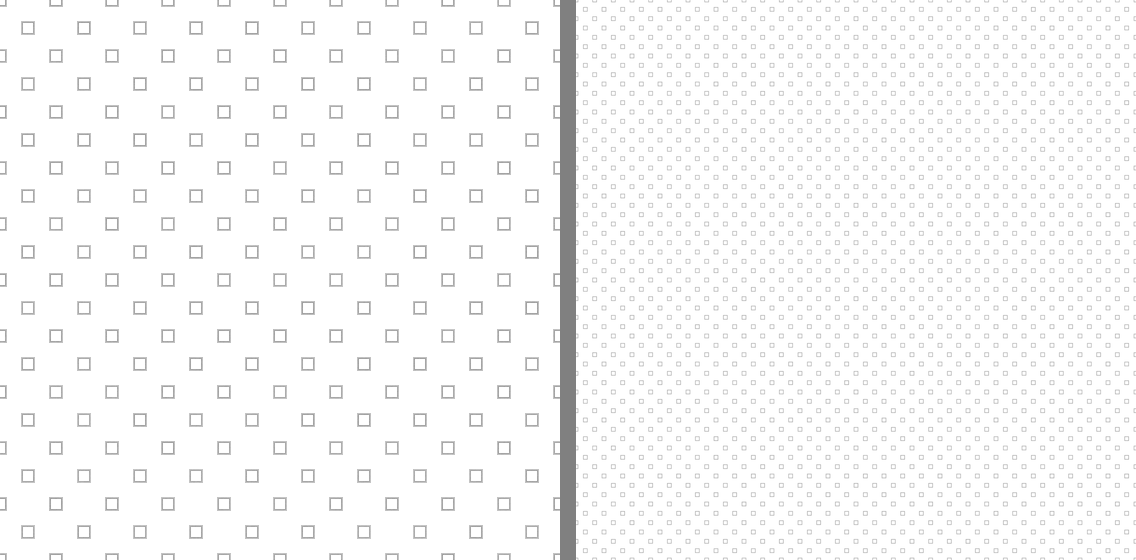
Left: one tile. Right: repeated 3 by 3.
Reproduce this pattern procedurally as a WebGL 2 fragment shader.

```glsl
#version 300 es
precision highp float;
// Small grey outlined squares in a staggered 10 by 10 grid on white.
uniform vec2 u_resolution;
out vec4 outColor;

const float REPEATS = 10.0;

float hash(vec2 p) {
  return fract(sin(dot(p, vec2(127.1, 311.7))) * 43758.5453);
}

// Ink of one lattice of square outlines, centred in its unit cells
float squareOutlines(vec2 p, float pixel, float seed) {
  vec2 cell = mod(floor(p), REPEATS);
  vec2 q = abs(fract(p) - 0.5);
  float edgeDistance = abs(max(q.x, q.y) - 0.104);
  float soft = max(0.009, 0.6 * pixel);
  float line = 1.0 - smoothstep(0.0145 - soft, 0.0145 + soft, edgeDistance);
  // Slight change of tone from square to square
  return line * (0.95 + 0.1 * hash(cell + seed));
}

void main() {
  vec2 uv = gl_FragCoord.xy / u_resolution;
  vec2 p = uv * REPEATS;
  float pixel = REPEATS / min(u_resolution.x, u_resolution.y);

  // Two lattices, offset by half a cell both ways
  float ink = max(squareOutlines(p, pixel, 3.0),
                  squareOutlines(p + 0.5, pixel, 17.0));

  // Faint grain along the lines
  ink *= 0.95 + 0.1 * hash(floor(uv * 400.0));

  vec3 paper = vec3(1.0);
  vec3 lineGrey = vec3(0.65);
  outColor = vec4(mix(paper, lineGrey, ink), 1.0);
}
```
